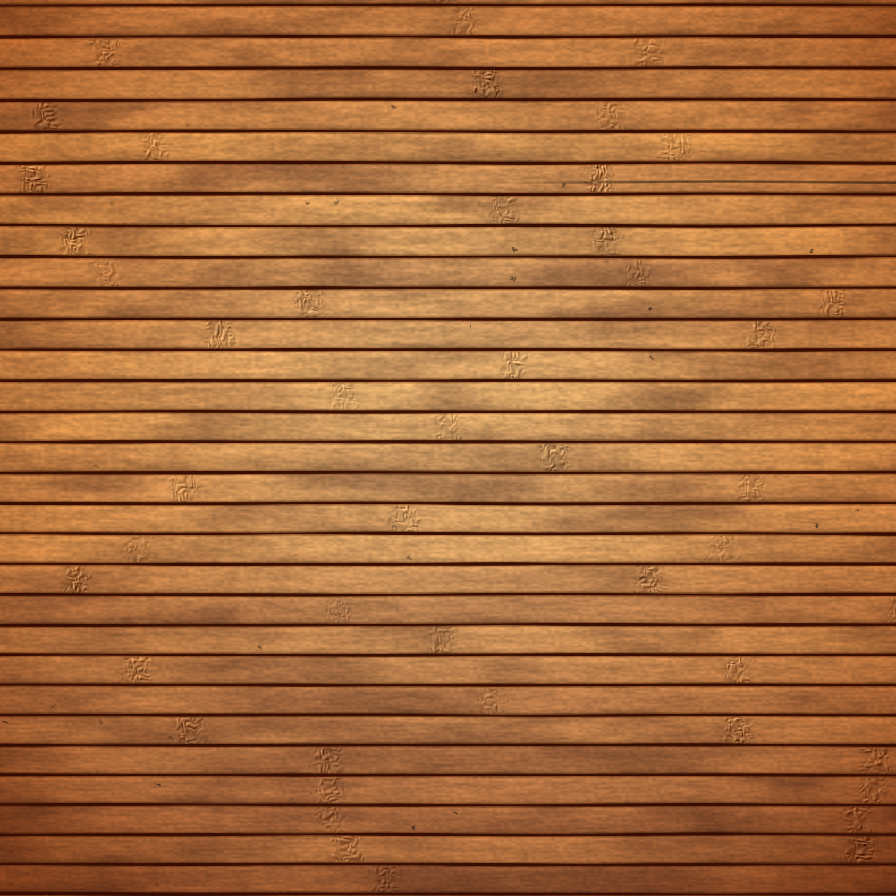
Reproduce this texture procedurally as a Shadertoy shader.

```glsl
float hash(vec2 p) {
    return fract(sin(dot(p, vec2(127.1, 311.7))) * 43758.5);
}

float noise(vec2 p) {
    vec2 i = floor(p), f = fract(p);
    f = f * f * (3.0 - 2.0 * f);
    return mix(mix(hash(i), hash(i + vec2(1, 0)), f.x),
               mix(hash(i + vec2(0, 1)), hash(i + vec2(1, 1)), f.x), f.y);
}

float fbm(vec2 p) {
    float sum = 0.0, amp = 0.5;
    for (int i = 0; i < 4; i++) {
        sum += amp * noise(p);
        p = p * 2.03 + 17.3;
        amp *= 0.5;
    }
    return sum;
}

// Wrinkled relief of the bamboo joints
float wrinkles(vec2 p) {
    vec2 warp = vec2(noise(p * 140.0), noise(p * 140.0 + 31.0));
    return 1.0 - abs(2.0 * noise(p * vec2(240, 210) + 1.6 * warp) - 1.0);
}

void mainImage(out vec4 fragColor, in vec2 fragCoord) {
    vec2 uv = fragCoord / iResolution.xy;
    float down = 1.0 - uv.y;

    // Slats, counted from the top and slightly narrower toward the bottom
    float row = 28.14 * down + 1.08 * down * down - 0.15;
    row += 0.05 * (noise(vec2(uv.x * 5.0, row * 0.7)) - 0.5);
    float id = floor(row), y = row - id;
    float pixel = 29.2 / iResolution.y;
    float tone = hash(vec2(id, 3.7));

    // Warm light falling off toward the borders
    vec2 c = uv - vec2(0.5, 0.55);
    float r = length(c * vec2(1.0, 1.05));
    vec3 col = mix(vec3(0.80, 0.605, 0.385), vec3(0.745, 0.48, 0.25), smoothstep(0.05, 0.55, r));
    col = mix(col, vec3(0.58, 0.29, 0.11), smoothstep(0.47, 0.80, r));
    col *= mix(vec3(1), vec3(0.90, 0.89, 0.98), smoothstep(0.5, 0.95, down));

    // Tone of each slat and broad stains
    col *= mix(vec3(0.92, 0.88, 0.88), vec3(1.05, 1.07, 1.04), tone);
    float stain = fbm(vec2(uv.x * 8.0 + 19.0 * tone, row * 0.8 + id * 3.0));
    col *= mix(vec3(1.06), vec3(0.82, 0.78, 0.81), smoothstep(0.32, 0.78, stain));

    // Long fibres, fine streaks and mottled grain
    float fibre = fbm(vec2(uv.x * 16.0 + 40.0 * tone, row * 6.0));
    float streak = noise(vec2(uv.x * 70.0, row * 14.0));
    float grain = noise(vec2(uv.x * 230.0, row * 13.0 + 50.0));
    col *= 1.0 + 0.22 * (fibre - 0.47) + 0.12 * (streak - 0.5) + 0.15 * (grain - 0.5);

    // Joints, spaced along each slat from a random start
    float gap = 0.57 + 0.1 * hash(vec2(id, 8.1));
    float along = uv.x + gap * hash(vec2(id, 5.3));
    float offset = (fract(along / gap) - 0.5) * gap;
    offset += 0.012 * (noise(vec2(uv.x * 90.0, row * 5.0)) - 0.5);
    float joint = smoothstep(0.022, 0.005, abs(offset)) * (0.45 + 0.55 * hash(vec2(id, 9.2)));
    joint *= smoothstep(0.0, 0.14, y) * smoothstep(1.0, 0.88, y);
    vec2 q = vec2(uv.x, down) + id * 0.37;
    float relief = wrinkles(q) - wrinkles(q + vec2(0.0018, 0.0018));
    col *= 1.0 - joint * 0.10;
    col += joint * relief * vec3(0.38, 0.35, 0.28);

    // Sparse, ragged dark specks of varying strength
    vec2 grid = vec2(uv.x * 60.0, row * 2.0), cell = floor(grid);
    vec2 spot = 0.3 + 0.4 * vec2(hash(cell + 4.0), hash(cell + 9.0));
    vec2 ragged = 0.3 * vec2(noise(grid * 7.0), noise(grid * 7.0 + 23.0)) - 0.15;
    float speck = smoothstep(0.17, 0.03, length((fract(grid) - spot + ragged) * vec2(0.8, 1.0)));
    col *= 1.0 - 0.6 * speck * hash(cell + 2.0) * step(0.986, hash(cell));

    // Occasional lengthwise split
    float split = step(0.95, hash(vec2(id, 12.4))) * smoothstep(0.5, 0.75, uv.x);
    col *= 1.0 - 0.45 * split * smoothstep(0.03 + pixel, 0.02, abs(y - 0.62));

    // Slat shading and the thin dark gaps between them
    col *= 1.0 + 0.05 * smoothstep(0.30, 0.12, y) - 0.10 * smoothstep(0.70, 0.98, y);
    float edge = min(y, 1.0 - y);
    float side = floor(row + 0.5);
    float width = 0.027 + 0.028 * noise(vec2(uv.x * 9.0, side * 5.0));
    float shade = 0.75 + 0.25 * noise(vec2(uv.x * 25.0, side * 3.0));
    col = mix(col, col * vec3(0.68, 0.57, 0.47), shade * smoothstep(0.12, 0.04, edge));
    col = mix(col, vec3(0.21, 0.045, 0.0), (0.8 + 0.2 * shade)
        * smoothstep(width + 0.5 * pixel, width - 0.5 * pixel, edge));

    fragColor = vec4(clamp(col, 0.0, 1.0), 1.0);
}
```
